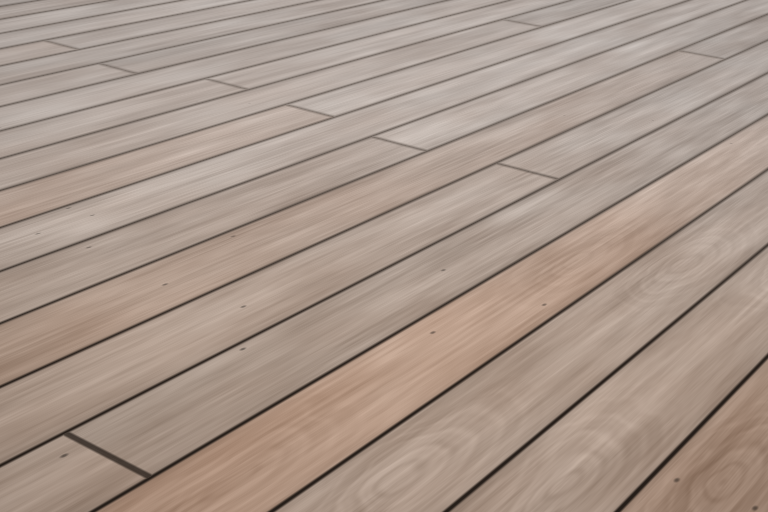
This texture is drawn by a WebGL 2 fragment shader. Its source:

```glsl
#version 300 es
// Weathered hardwood deck boards receding diagonally in perspective.
precision highp float;
uniform vec2 u_resolution;
out vec4 outColor;

const vec2 BOARD_VANISH = vec2(2.559, 1.400); // where the seams converge
const float CROSS_VANISH_X = -2.734;          // where the butt joints converge
const float DECK_SCALE = 11.8;
const float SEAM_PHASE = 0.27;

const vec3 NEAR_TAN = vec3(0.670, 0.597, 0.543);
const vec3 FAR_GREY = vec3(0.725, 0.685, 0.660);
const vec3 WARM_TINT = vec3(0.005, -0.038, -0.062);
const vec3 NEAR_GAP = vec3(0.15, 0.12, 0.10);
const vec3 FAR_GAP = vec3(0.40, 0.36, 0.33);

float hash(vec2 p) {
  return fract(sin(dot(p, vec2(127.1, 311.7))) * 43758.5453);
}

float noise(vec2 p) {
  vec2 i = floor(p), f = fract(p);
  f = f * f * (3.0 - 2.0 * f);
  return mix(mix(hash(i), hash(i + vec2(1, 0)), f.x),
             mix(hash(i + vec2(0, 1)), hash(i + vec2(1, 1)), f.x), f.y);
}

float fbm(vec2 p) {
  float sum = 0.0, amp = 0.5;
  for (int i = 0; i < 4; i++) {
    sum += amp * noise(p);
    p = p * 2.03 + 17.3;
    amp *= 0.5;
  }
  return sum;
}

// x runs along the boards, y counts boards away from the viewer.
vec2 deckCoords(vec2 p) {
  float toVanish = BOARD_VANISH.x - p.x;
  float depth = BOARD_VANISH.x * (BOARD_VANISH.y - p.y) + 0.117 * toVanish;
  vec2 deck = DECK_SCALE * vec2(p.x - CROSS_VANISH_X, toVanish) / depth;
  return deck - vec2(0.0, SEAM_PHASE);
}

// Staggered butt joints; the nearest boards run unbroken.
float jointPosition(float board) {
  float stagger = 21.7 + 12.0 * sin(1.5708 * (board - 8.0));
  return board < 7.0 ? -9.0 : stagger + hash(vec2(board, 4.0)) - 0.5;
}

float lineMask(float dist, float halfWidth, float soft) {
  return 1.0 - smoothstep(halfWidth - soft, halfWidth + soft, dist);
}

// Streaks drawn out along the board, faded where too fine to resolve.
float grain(vec2 deck, float seed, float pixelSpan) {
  vec2 q = deck + vec2(seed * 61.0, seed * 7.0);
  float broad = fbm(q * vec2(0.35, 5.0)) - 0.47;
  float fine = fbm(q * vec2(0.9, 24.0)) - 0.47;
  float pores = noise(q * vec2(2.5, 85.0)) - 0.5;
  return broad * 0.16 + fine * 0.13 * (1.0 - smoothstep(0.03, 0.11, pixelSpan))
       + pores * 0.055 * (1.0 - smoothstep(0.008, 0.03, pixelSpan));
}

// Oval growth rings that open out around a heart in each stretch of board.
float ringFigure(vec2 deck, float board, float across) {
  float spacing = 8.0;
  float offset = fract(1.15 - 0.145 * board);
  float along = (fract(deck.x / spacing - offset + 0.5) - 0.5) * spacing;
  float warp = fbm(deck * vec2(0.6, 2.5)) - 0.47;
  float radius = length(vec2(along * 0.22, across - 0.5 + warp * 0.18)) + warp * 0.22;
  float bands = sin(radius * 52.0) + 0.5 * sin(radius * 113.0 + 1.0);
  return bands * (1.0 - smoothstep(0.15, 0.75, radius));
}

// Rare small dark pits.
float pits(vec2 deck) {
  vec2 grid = deck * vec2(1.0, 3.0);
  vec2 cell = floor(grid), f = fract(grid) - 0.5;
  vec2 shift = vec2(hash(cell + 3.1), hash(cell + 8.7)) * 0.6 - 0.3;
  float dist = length((f - shift) * vec2(1.0, 0.9));
  return step(0.95, hash(cell)) * lineMask(dist, 0.045, 0.035);
}

void main() {
  vec2 p = gl_FragCoord.xy / u_resolution.y;
  vec2 screen = gl_FragCoord.xy / u_resolution;
  vec2 deck = deckCoords(p);
  vec2 span = fwidth(deck) * u_resolution.y; // deck units per canvas height
  float far = smoothstep(0.2, 1.0, p.y);
  float board = floor(deck.y), across = fract(deck.y);
  float joint = jointPosition(board);
  float piece = hash(vec2(board, step(joint, deck.x)));

  // Board colour: distance haze, per-piece tone and warm boards.
  vec3 color = mix(NEAR_TAN, FAR_GREY, far);
  float warm = 0.5 + 0.5 * cos(2.1 * (board - 9.0));
  warm *= mix(0.55, 1.0, piece) * step(deck.x, joint + 50.0 * step(board, 6.5));
  color += WARM_TINT * warm * (1.0 - 0.7 * far);
  color += (piece - 0.5) * 0.055;

  // Wood figure and weathering.
  float figure = mix(0.15, 1.0, 1.0 - smoothstep(5.0, 7.0, board));
  color += grain(deck, piece, span.y * 0.003);
  color += ringFigure(deck, board, across) * 0.020 * figure * (1.0 - far);
  color += (fbm(deck * vec2(0.45, 1.3)) - 0.47) * vec3(0.07, 0.09, 0.10);
  color *= 1.0 - 0.4 * pits(deck) * (1.0 - far);

  // Seams between boards and butt joints, softened by the lens.
  vec2 soft = span * mix(0.0022, 0.0032, far);
  float seamDist = 0.5 - abs(across - 0.5);
  float seam = lineMask(seamDist, 0.019, soft.y);
  float butt = lineMask(abs(deck.x - joint), 0.045, soft.x) * 0.75;
  color *= 1.0 - 0.13 * exp(-seamDist * 24.0);
  color = mix(color, mix(NEAR_GAP, FAR_GAP, far), max(seam, butt));

  // Gentle darkening toward the corners.
  vec2 centered = screen - 0.5;
  color *= 1.03 - 0.24 * dot(centered, centered);
  outColor = vec4(clamp(color, 0.0, 1.0), 1.0);
}
```
